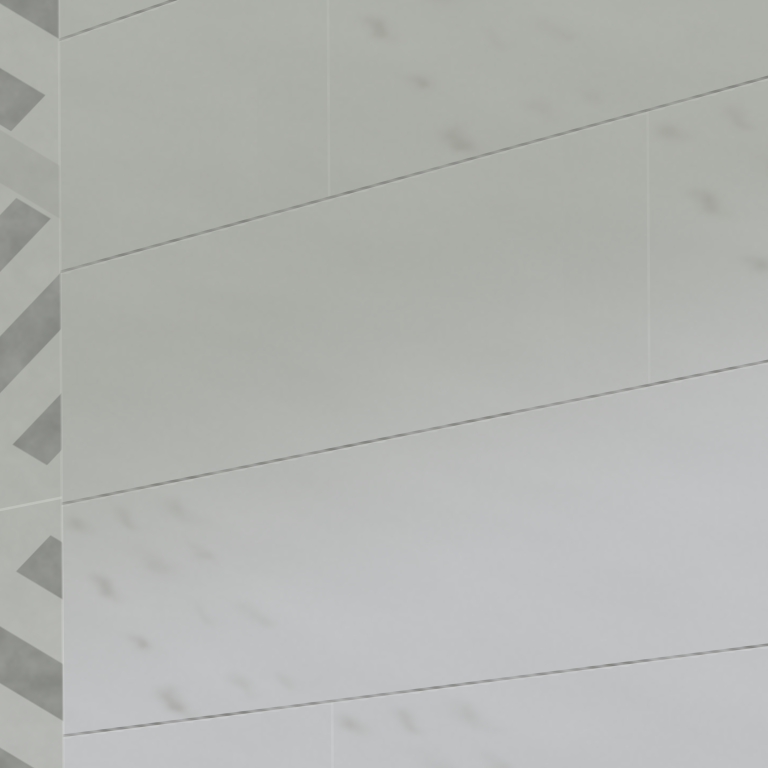
Write a three.js fragment shader that draws this texture.

```glsl
// Marble wall planks in perspective with dashed joints, beside a woven mosaic strip.
varying vec2 vUv;

const vec3 WARM_MARBLE = vec3(0.664, 0.674, 0.648);
const vec3 COOL_MARBLE = vec3(0.750, 0.755, 0.760);
const vec3 VEIN = vec3(0.535, 0.530, 0.490);
const vec3 GROUT = vec3(0.490, 0.490, 0.475);
const vec3 MOSAIC_GREY = vec3(0.555, 0.562, 0.545);
const float SOFT = 0.0018;        // edge softness
const float JOINT_BASE = 0.042;   // lowest joint at the strip edge
const float JOINT_STEP = 0.302;   // plank height at the strip edge
const float SLOPE_BASE = 0.129;   // slope of the lowest joint
const float SLOPE_STEP = 0.073;   // extra slope per row
const float THIRD = 1.07;         // a third of a plank, in plank heights

float hash(vec2 p) {
  vec3 q = fract(vec3(p.xyx) * 0.1031);
  q += dot(q, q.yzx + 33.33);
  return fract((q.x + q.y) * q.z);
}

float noise(vec2 p) {
  vec2 i = floor(p), f = fract(p);
  f = f * f * (3.0 - 2.0 * f);
  return mix(mix(hash(i), hash(i + vec2(1.0, 0.0)), f.x),
             mix(hash(i + vec2(0.0, 1.0)), hash(i + vec2(1.0, 1.0)), f.x), f.y);
}

float fbm(vec2 p) {
  return 0.55 * noise(p) + 0.3 * noise(p * 2.1 + 7.0) + 0.15 * noise(p * 4.3 + 19.0);
}

float line(float d, float halfWidth) {
  return 1.0 - smoothstep(halfWidth, halfWidth + SOFT, abs(d));
}

float band(float v, float lo, float hi) {
  return smoothstep(lo - SOFT, lo + SOFT, v) * (1.0 - smoothstep(hi - SOFT, hi + SOFT, v));
}

float stripes(float v, float start) {
  float period = 0.158, width = 0.074;
  float centred = mod(v - start - 0.5 * width + 0.5 * period, period) - 0.5 * period;
  return 1.0 - smoothstep(0.5 * width - SOFT, 0.5 * width + SOFT, abs(centred));
}

// Brightness falls off towards the upper left
vec3 marbleLight(vec2 p) {
  float glow = 1.0 - smoothstep(0.0, 0.5, p.y - 0.35 * p.x);
  return mix(WARM_MARBLE, COOL_MARBLE, glow) + 0.015 * smoothstep(0.6, 1.0, p.y);
}

// Lanes of smudges drifting down and right across one plank
float veins(vec2 p) {
  float total = 0.0;
  for (int lane = 0; lane < 3; lane++) {
    for (int i = 0; i < 4; i++) {
      vec2 id = vec2(float(i), float(lane));
      vec2 jitter = vec2(hash(id + 3.7), hash(id + 11.3)) - 0.5;
      vec2 centre = vec2(0.02 + 0.15 * id.x + 0.2 * id.y, 0.84 - 0.25 * id.x + 0.03 * id.y);
      vec2 d = (p - centre - jitter * vec2(0.1, 0.12)) * vec2(0.35, 0.31);
      d += 0.012 * (vec2(noise(p * 14.0), noise(p * 14.0 + 31.0)) - 0.5);
      vec2 along = vec2(0.8 * d.x - 0.6 * d.y, 0.6 * d.x + 0.8 * d.y);
      along /= vec2(0.025, 0.009) * mix(0.7, 1.15, hash(id + 23.0));
      total += exp(-dot(along, along)) * mix(0.35, 0.8, hash(id + 5.1)) / (1.0 + 0.55 * id.y);
    }
  }
  return min(total, 1.0) * mix(0.4, 1.0, noise(p * vec2(18.0, 26.0)));
}

vec3 planks(vec2 p, float d) {
  // Undo the perspective: rows upwards, thirds of a plank along
  float height = JOINT_STEP + SLOPE_STEP * d;
  float n = (p.y - JOINT_BASE - SLOPE_BASE * d) / height;
  float row = floor(n);
  float s = mod(d / (height * THIRD) - 2.0 * row + 0.25, 3.0) - 0.25;
  vec2 tile = vec2(s, n - row);

  vec3 col = marbleLight(p) + 0.008 * (hash(vec2(row + 9.0, 2.0)) - 0.5);
  float cloud = fbm(vec2(s + 0.4 * tile.y, tile.y + 0.5 * s) * vec2(3.0, 6.0) + 40.0);
  col += 0.018 * (0.5 - cloud);
  col = mix(col, VEIN, 0.62 * veins(tile));

  // Pale upright butt joints
  float upright = s * THIRD * height * height / JOINT_STEP;
  col += 0.026 * line(upright, 0.0008) * mix(0.5, 1.0, noise(vec2(p.y * 25.0, row + 8.0)));

  // Dashed dark joints with a pale lip
  float joint = floor(n + 0.5);
  float slope = SLOPE_BASE + SLOPE_STEP * joint;
  float dist = (n - joint) * height / sqrt(1.0 + slope * slope);
  float dash = 0.5 + 0.5 * cos(6.28318 * (p.x * 44.0 + dist * 90.0));
  float wear = mix(0.55, 1.0, noise(vec2(p.x * 35.0, joint * 5.0 + 20.0)));
  col += 0.035 * line(dist + 0.0033 - 0.002 * dash, 0.0006) * wear;
  return mix(col, GROUT, line(dist, 0.0009) * wear * mix(0.5, 0.95, dash));
}

vec3 mosaic(vec2 p) {
  float down = 1.0 - p.y;
  float fall = down - 0.6 * p.x;   // constant along bars falling to the right
  float rise = down + 1.05 * p.x;  // constant along bars rising to the right
  float bars = stripes(fall, 0.0885) * band(fall, -1.0, 0.163) * band(rise, -1.0, 0.186);
  bars += stripes(rise, 0.28) * band(fall, 0.245, 0.569);
  bars += stripes(fall, 0.6575) * band(fall, 0.64, 2.0) * band(rise, 0.766, 1.055);

  float mottling = fbm(p * 45.0) - 0.5;
  vec3 col = mix(vec3(0.685, 0.693, 0.668), marbleLight(p), 0.35) + 0.025 * mottling;
  col -= 0.035 * band(fall, 0.169, 0.238);
  col = mix(col, MOSAIC_GREY + 0.09 * mottling, clamp(bars, 0.0, 1.0));
  return col + 0.06 * line(down - 0.664 + 0.2 * p.x, 0.0008);
}

void main() {
  float edge = 0.0765 + 0.006 * (1.0 - vUv.y);
  float d = vUv.x - edge;
  vec3 col = mix(mosaic(vUv), planks(vUv, max(d, 0.0)), smoothstep(-SOFT, SOFT, d));
  col += 0.03 * line(d, 0.0008);
  col += 0.006 * (noise(vUv * 180.0) - 0.5);
  gl_FragColor = vec4(col, 1.0);
}
```
